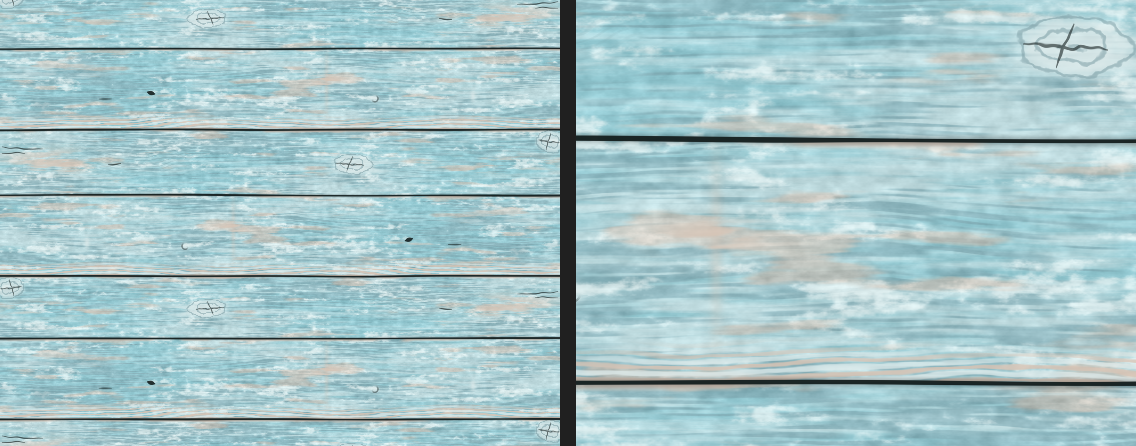
Left, the full canvas; right, a detail of the centre.
Write a WebGL 1 fragment shader that draws this texture.

```glsl
precision highp float;
// Weathered aqua-painted planks: alternating narrow and wide boards, mirrored every second pair.
uniform vec2 u_resolution;

const float WIDTH = 1.2549;   // canvas width in units of its height
const float PAIR = 0.3245;    // height of a narrow and a wide board
const float NARROW = 0.143;   // height of the narrow board
const float FIRST = 0.291;    // top of the first mirrored pair

const vec3 AQUA = vec3(0.59, 0.80, 0.835);
const vec3 PALE = vec3(0.74, 0.85, 0.865);
const vec3 TEAL = vec3(0.53, 0.69, 0.725);
const vec3 CHALK = vec3(0.87, 0.92, 0.92);
const vec3 PEACH = vec3(0.85, 0.77, 0.71);
const vec3 DARK = vec3(0.08, 0.12, 0.12);

float hash(vec2 p) {
  return fract(sin(dot(p, vec2(127.1, 311.7))) * 43758.5453);
}

float noise(vec2 p) {
  vec2 i = floor(p), f = fract(p);
  f = f * f * (3.0 - 2.0 * f);
  return mix(mix(hash(i), hash(i + vec2(1, 0)), f.x),
             mix(hash(i + vec2(0, 1)), hash(i + vec2(1, 1)), f.x), f.y);
}

float fbm(vec2 p) {
  float sum = 0.0, amp = 0.533;
  for (int i = 0; i < 4; i++) {
    sum += amp * noise(p);
    p = p * 2.03 + 17.3;
    amp *= 0.5;
  }
  return sum;
}

// Soft elliptical spot, 1 at its centre
float spot(vec2 p, vec2 centre, vec2 radius) {
  vec2 q = (p - centre) / radius;
  return exp(-dot(q, q));
}

// Line from a to b that tapers towards both ends
float crack(vec2 p, vec2 a, vec2 b, float w, float px) {
  vec2 pa = p - a, ba = b - a;
  float h = clamp(dot(pa, ba) / dot(ba, ba), 0.0, 1.0);
  float taper = w * (0.3 + 2.8 * h * (1.0 - h));
  return 1.0 - smoothstep(taper - 0.5 * px, taper + 0.7 * px, length(pa - ba * h));
}

// Chalky oval with faint growth rings and a split heart
vec3 knot(vec3 col, vec2 q, vec2 radius, float px) {
  float r = length(q / radius) + 0.5 * (fbm(q * 70.0 + 5.0) - 0.5);
  float ring = smoothstep(0.5, 1.0, sin(r * 15.0)) * (1.0 - smoothstep(0.9, 1.4, r));
  col = mix(col, CHALK, 0.75 * (1.0 - smoothstep(0.6, 1.25, r)));
  col = mix(col, TEAL * 0.85, 0.5 * ring);
  vec2 w = q + 0.004 * (noise(q * 150.0) - 0.5);
  float split = crack(w, radius * vec2(-0.6, 0.1), radius * vec2(0.8, -0.15), 0.0011, px);
  split = max(split, crack(w, radius * vec2(0.0, -0.7), radius * vec2(0.3, 0.75), 0.0011, px));
  return mix(col, DARK, 0.6 * split);
}

// Painted wood shared by both boards
vec3 paint(vec2 p, float wide) {
  float broad = fbm(p * vec2(4.0, 16.0) + 3.0);
  float grain = fbm(p * vec2(13.0, 190.0));
  float speck = fbm(p * vec2(95.0, 150.0));
  float bend = p.y + 0.03 * fbm(p * vec2(3.0, 9.0));
  float fine = noise(vec2(p.x * 22.0, bend * 420.0));
  vec3 col = mix(AQUA, PALE, smoothstep(0.36, 0.66, 0.6 * broad + 0.4 * grain + 0.06 * (1.0 - wide)));
  float worn = fbm(p * vec2(5.0, 24.0) + 40.0);
  col = mix(col, TEAL, 0.75 * smoothstep(0.46, 0.66, 0.55 * worn + 0.45 * fine));
  float scuff = fbm(p * vec2(14.0, 75.0) + 71.0);
  col = mix(col, CHALK, 0.75 * smoothstep(0.58, 0.74, 0.7 * scuff + 0.3 * speck + 0.03));
  float bare = fbm(p * vec2(9.0, 60.0) + 23.0);
  col = mix(col, PEACH, 0.55 * smoothstep(0.61, 0.74, bare));
  return col + 0.17 * (speck - 0.5) + 0.09 * (grain - 0.5);
}

// Narrow board: large knots, arched grain and bare patches
vec3 narrowMarks(vec3 col, vec2 p, float px) {
  vec2 q = p - vec2(0.94, 0.055);
  float arch = sin(900.0 * (q.y + 1.5 * q.x * q.x) + 7.0 * noise(p * vec2(30.0, 90.0)));
  col = mix(col, TEAL * 0.9, 0.4 * smoothstep(0.3, 1.0, arch) * spot(q, vec2(0.0), vec2(0.12, 0.045)));
  float rough = fbm(p * vec2(18.0, 130.0) + 9.0);
  float patches = spot(p, vec2(0.13, 0.075), vec2(0.11, 0.018)) + spot(p, vec2(1.14, 0.07), vec2(0.1, 0.025));
  col = mix(col, PEACH, 0.8 * patches * smoothstep(0.4, 0.65, rough));
  col = mix(col, CHALK, 0.7 * spot(p, vec2(0.41, 0.08), vec2(0.055, 0.014)) * smoothstep(0.3, 0.6, rough));
  col = knot(col, p - vec2(0.466, 0.075), vec2(0.044, 0.021), px);
  col = knot(col, p - vec2(0.022, 0.027), vec2(0.032, 0.025), px);
  vec2 w = p + vec2(0.0, 0.004 * (noise(p * 60.0) - 0.5));
  float dark = crack(w, vec2(1.16, 0.042), vec2(1.25, 0.037), 0.0012, px);
  dark = max(dark, crack(w, vec2(1.2, 0.049), vec2(1.25, 0.051), 0.0009, px));
  dark = max(dark, crack(w, vec2(0.985, 0.074), vec2(1.012, 0.078), 0.0014, px));
  return mix(col, DARK, 0.7 * dark);
}

// Wide board: nail hole, small ring, drip and veined lower edge
vec3 wideMarks(vec3 col, vec2 p, float px) {
  float rough = fbm(p * vec2(20.0, 120.0) + 31.0);
  col = mix(col, CHALK, 0.5 * spot(p, vec2(0.1, 0.05), vec2(0.13, 0.025)) * smoothstep(0.3, 0.65, rough));
  col = mix(col, TEAL * 0.92, 0.6 * spot(p, vec2(0.16, 0.13), vec2(0.2, 0.022)) * smoothstep(0.38, 0.62, rough));
  col = mix(col, PEACH, 0.8 * spot(p, vec2(0.735, 0.072), vec2(0.04, 0.012)) * smoothstep(0.35, 0.6, rough));
  col = mix(col, PEACH, 0.3 * spot(p, vec2(0.732, 0.08), vec2(0.005, 0.07)));
  float vein = sin(650.0 * p.y + 20.0 * noise(p * vec2(4.0, 12.0)) + 4.0 * rough);
  float edge = smoothstep(0.145, 0.168, p.y + 0.012 * (noise(p * vec2(6.0, 20.0)) - 0.5));
  col = mix(col, CHALK, 0.75 * edge * smoothstep(0.0, 0.8, vein));
  col = mix(col, PEACH, 0.85 * edge * smoothstep(0.1, 0.9, -vein));
  col = mix(col, CHALK, 0.7 * spot(p, vec2(1.06, 0.106), vec2(0.006, 0.012)));
  vec2 ring = p - vec2(0.84, 0.113);
  col = mix(col, CHALK, 0.7 * spot(ring, vec2(0.0), vec2(0.008)));
  float rim = 1.0 - smoothstep(0.0005, 0.0005 + px, abs(length(ring) - 0.007));
  col = mix(col, DARK, 0.45 * rim * smoothstep(-0.006, 0.006, ring.x + ring.y));
  float dark = crack(p, vec2(0.331, 0.098), vec2(0.346, 0.102), 0.0045, px);
  dark = max(dark, 0.7 * crack(p, vec2(0.222, 0.112), vec2(0.25, 0.112), 0.0013, px));
  return mix(col, DARK, 0.9 * dark);
}

void main() {
  float px = 1.0 / u_resolution.y;
  vec2 p = gl_FragCoord.xy / u_resolution * vec2(WIDTH, 1.0);
  p.y = 1.0 - p.y;

  // Uneven board heights and slightly wavy seams
  vec2 g = p;
  p.y -= 0.0035 * smoothstep(0.30, 0.42, g.y) * (1.0 - smoothstep(0.63, 0.74, g.y));
  p.y += 0.003 * (noise(g * vec2(5.0, 9.0)) - 0.5);

  // Repeat in pairs, every second pair mirrored
  float pair = floor((p.y - FIRST) / PAIR);
  p.y -= FIRST + pair * PAIR;
  if (mod(pair, 2.0) < 0.5) p.x = WIDTH - p.x;

  float wide = step(NARROW, p.y);
  vec2 board = p - vec2(0.0, NARROW * wide);
  vec3 col = paint(p, wide);
  col = wide > 0.5 ? wideMarks(col, board, px) : narrowMarks(col, board, px);

  // Bare lip below each seam, then the dark gap itself
  float lip = smoothstep(0.008, 0.002, board.y) * smoothstep(0.3, 0.6, noise(g * vec2(16.0, 30.0)));
  col = mix(col, PEACH, 0.75 * lip);
  float gap = min(board.y, min(abs(p.y - NARROW), PAIR - p.y));
  float halfGap = 0.0011 + 0.001 * noise(g * vec2(9.0, 14.0) + 50.0);
  col *= 1.0 - 0.2 * smoothstep(0.006, 0.001, gap);
  col = mix(col, DARK, 0.95 * (1.0 - smoothstep(halfGap - 0.5 * px, halfGap + 0.7 * px, gap)));
  gl_FragColor = vec4(clamp(col, 0.0, 1.0), 1.0);
}
```
